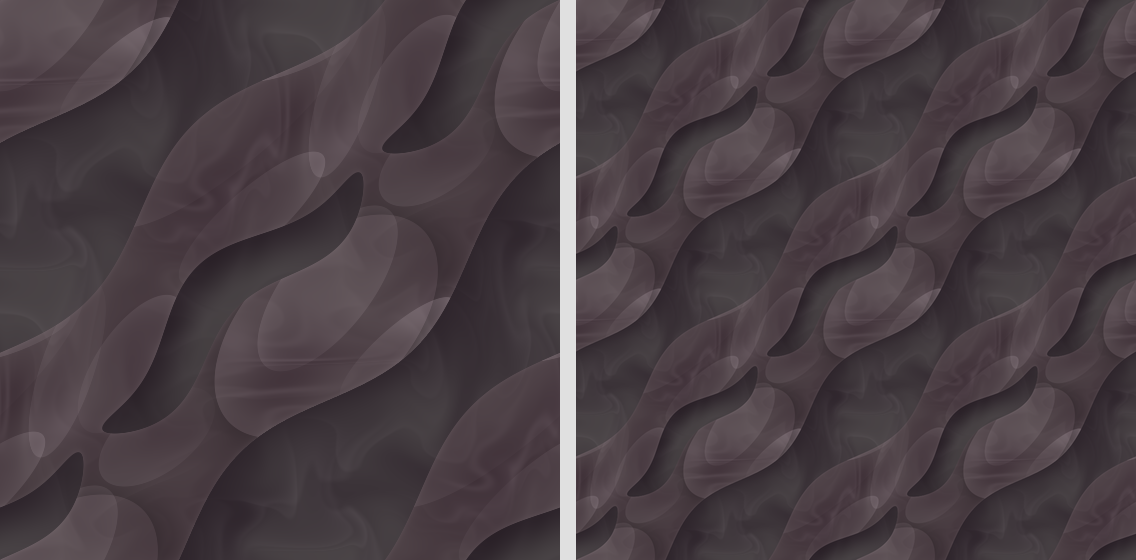
Left: one tile. Right: repeated 2 by 2.
Reproduce this background procedurally as a Shadertoy shader.

```glsl
// Smoky translucent petals along a wavy diagonal ribbon, with a dark S-shaped opening.
// Diagonal coordinates (x+y, x-y) repeat every whole unit, so all shapes and the
// layered-sine smoke wrap on the canvas edges.

const float TAU = 6.2831853;
const vec3 SHADE  = vec3(0.185, 0.147, 0.175);
const vec3 MIST   = vec3(0.288, 0.264, 0.274);
const vec3 MAROON = vec3(0.215, 0.155, 0.187);
const vec3 VEIL   = vec3(0.318, 0.272, 0.288);
const vec3 GLOW   = vec3(0.100, 0.098, 0.100);
const float RIBBON_CENTRE = 0.965;
const float RIBBON_HALF = 0.335;
const float RIBBON_WAVE = 0.063;
const float SHADOW_REACH = 0.10;
const float RIM_WIDTH = 0.006;
const float WISP_STRENGTH = 0.65;

// Offset to the nearest repeat of a centre.
vec2 nearest(vec2 w, vec2 centre) {
    vec2 q = w - centre;
    return q - round(q);
}

float ellipse(vec2 q, vec2 radius) {
    float k = length(q / radius);
    return (k - 1.0) * k / max(length(q / (radius * radius)), 1e-4);
}

float cover(float d) {
    float soft = 0.8 / iResolution.y;
    return smoothstep(soft, -soft, d);
}

// Periodic domain warp: whole frequencies keep it seamless.
vec2 swirl(vec2 w) {
    for (int i = 1; i <= 7; i++) {
        float f = float(i);
        w += 0.085 / f * sin(TAU * (f * w.yx + f * f * vec2(0.31, 0.67)));
    }
    return w;
}

// Broad clouds in x, thin crossing wisps in y, bundled strands in z.
vec3 smoke(vec2 w) {
    vec2 s = swirl(w);
    float cloud = 0.5 + 0.26 * sin(TAU * (s.x + s.y) + 0.6)
                + 0.22 * sin(TAU * (2.0 * s.y - s.x) + 2.3)
                + 0.16 * sin(TAU * (3.0 * s.x + 2.0 * s.y) + 4.0);
    float wisp = 0.0;
    for (int i = 1; i <= 4; i++) {
        float f = float(i);
        float phase = (f + 1.0) * s.y + s.x * (3.0 - f) + 0.37 * f;
        float fold = fract(phase + 0.22 * sin(TAU * (f * s.x - s.y)));
        float sheet = pow(fold, 4.0) * smoothstep(1.0, 0.92, fold);
        wisp += sheet * (0.5 + 0.5 * sin(TAU * (s.x - f * s.y) + 2.1 * f));
    }
    float strand = 0.5 + 0.5 * sin(TAU * (9.0 * s.y - 2.0 * s.x + 0.5 * sin(TAU * s.x)));
    return vec3(cloud, wisp, pow(strand, 5.0));
}

// Translucent petal: glow runs from tail to head and gathers at the edge.
vec3 petal(vec2 w, vec2 centre, vec2 radius, float tilt, vec2 glow) {
    vec2 q = nearest(w, centre);
    q.y -= tilt * q.x;
    float d = ellipse(q, radius);
    float along = clamp(0.5 + 0.5 * q.x / radius.x, 0.0, 1.0);
    float gather = 0.75 + 0.55 * exp(min(d, 0.0) / 0.03);
    return GLOW * cover(d) * mix(glow.x, glow.y, along) * gather;
}

float spot(vec2 w, vec2 centre, vec2 radius) {
    vec2 q = nearest(w, centre) / radius;
    return exp(-dot(q, q));
}

void mainImage(out vec4 fragColor, in vec2 fragCoord) {
    vec2 uv = fragCoord / iResolution.xy;
    vec2 w = vec2(uv.x + uv.y, uv.x - uv.y);
    vec3 haze = smoke(w);
    vec2 drift = w + 0.05 * (haze.x - 0.5);

    // Ribbon outline
    float halfWidth = RIBBON_HALF + RIBBON_WAVE * cos(TAU * (w.x - 0.12));
    float across = w.y - RIBBON_CENTRE;
    float past = mod(across - halfWidth, 1.0);
    across -= round(across);
    float edge = abs(across) - halfWidth;

    // Misty ground with the ribbon's shadow
    vec3 ground = mix(SHADE, MIST, clamp(0.08 + 0.95 * haze.x, 0.0, 1.0));
    ground += GLOW * WISP_STRENGTH * haze.y * 0.6;
    ground = mix(ground, SHADE * 0.95, 0.85 * exp(-past / SHADOW_REACH));

    // Stains and pale patches follow the smoke
    float stains = spot(drift, vec2(0.03, 0.72), vec2(0.16, 0.08))
                 + spot(drift, vec2(0.31, 0.73), vec2(0.12, 0.07))
                 + spot(drift, vec2(-0.16, 1.20), vec2(0.14, 0.10));
    stains = min(stains, 1.0);
    float patches = spot(drift, vec2(-0.19, 1.04), vec2(0.07, 0.06))
                  + spot(drift, vec2(0.22, 1.32), vec2(0.09, 0.05))
                  + spot(drift, vec2(0.36, 0.86), vec2(0.09, 0.05));
    vec3 veil = mix(MAROON, VEIL, 0.45 + 0.52 * haze.x);
    veil += GLOW * (0.3 * WISP_STRENGTH * haze.y + 0.55 * patches);

    // Front petal casts a soft shade on the veil below it
    float front = ellipse(nearest(w, vec2(0.0, 1.165)), vec2(0.345, 0.20));
    veil *= 1.0 - 0.18 * exp(-max(front, 0.0) / 0.05) * (1.0 - cover(front));

    // Overlapping petals
    veil += petal(w, vec2(0.00, 1.165), vec2(0.345, 0.20), 0.0, vec2(0.35, 0.08));
    veil += petal(w, vec2(0.07, 1.10), vec2(0.25, 0.11), -0.10, vec2(0.55, 0.40));
    veil += petal(w, vec2(0.085, 1.335), vec2(0.19, 0.055), 0.05, vec2(0.10, 0.90));
    veil += petal(w, vec2(0.43, 0.635), vec2(0.13, 0.035), 0.40, vec2(0.80, 0.15));
    veil += petal(w, vec2(0.585, 0.885), vec2(0.20, 0.09), -0.15, vec2(0.15, 0.55));
    veil += petal(w, vec2(0.50, 1.06), vec2(0.17, 0.09), 0.10, vec2(0.42, 0.08));
    veil += petal(w, vec2(0.06, 0.84), vec2(0.24, 0.07), 0.05, vec2(0.20, 0.65));
    veil += petal(w, vec2(0.46, 0.78), vec2(0.21, 0.075), -0.45, vec2(0.50, 0.10));
    veil += petal(w, vec2(0.22, 0.62), vec2(0.42, 0.12), 0.06, vec2(0.35, 0.10));
    veil = mix(veil, MAROON, 0.62 * stains);
    veil += GLOW * stains * (0.45 * haze.z + 0.4 * haze.y);
    veil += GLOW * 0.4 * exp(-abs(edge) / RIM_WIDTH);
    vec3 colour = mix(ground, veil, cover(edge));

    // S-shaped opening, shaded under its upper lip
    vec2 q = nearest(w, vec2(-0.125, 0.945));
    q.y += 0.045 * cos(TAU * q.x / 0.64);
    vec2 openingSize = vec2(0.46, 0.072);
    float opening = ellipse(q, openingSize);
    float lip = smoothstep(-1.0, 0.7, q.y / openingSize.y);
    float tips = smoothstep(0.10, 0.42, abs(q.x));
    vec3 depth = mix(SHADE * 0.95, MIST * 0.93, lip * (1.0 - 0.6 * tips));
    depth += GLOW * (0.3 * (haze.x - 0.5) + 0.15 * haze.y);
    colour += GLOW * 0.4 * exp(-abs(opening) / RIM_WIDTH);
    colour = mix(colour, depth, cover(opening));

    fragColor = vec4(colour, 1.0);
}
```
